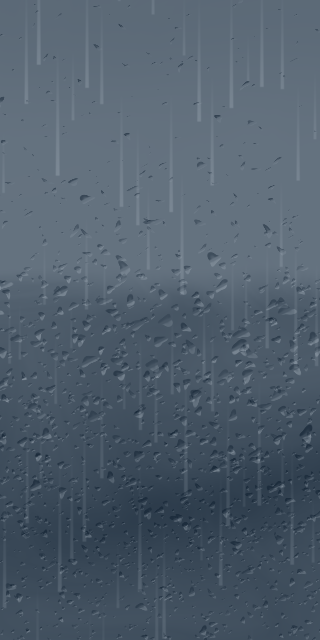
Give the GLSL for this texture, as a Shadertoy shader.

```glsl
// Rainy window: a pale sky over a dark misty bank, soft vertical rain streaks
// and irregular water drops. Everything adds up to one tone value, which is
// mapped to a slate ramp. Drops are cellular, mist is layered sines.
#define DARK_SLATE vec3(0.180, 0.240, 0.300)
#define PALE_SLATE vec3(0.440, 0.492, 0.542)
#define HORIZON 1.08        // height of the bank, canvas width = 1
#define MIST_AMOUNT 0.11
#define STREAK_COLUMNS 20.0
#define STREAK_PERIOD 0.66
#define STREAK_WIDTH 0.0062
#define STREAK_GLOW 0.36
#define COARSE_CELLS 21.0
#define FINE_CELLS 36.0
#define DROP_SHADOW 0.62
#define DROP_SHINE 0.58

vec3 hash3(vec2 p) {
    vec3 q = fract(p.xyx * vec3(0.1031, 0.1030, 0.0973));
    q += dot(q, q.yxz + 33.33);
    return fract((q.xxy + q.yzz) * q.zyx);
}

// Gaussian bump around a height
float bump(float y, float centre, float spread) {
    float d = (y - centre) / spread;
    return exp(-d * d);
}

// Layered, warped sines, roughly -1 to 1
float mist(vec2 p) {
    float sum = 0.0, weight = 0.5;
    for (int i = 0; i < 6; i++) {
        p = mat2(0.8, 0.6, -0.6, 0.8) * p * 1.7 + 1.3;
        p += 0.6 * sin(p.yx * 1.3);
        sum += weight * sin(p.x) * sin(p.y);
        weight *= 0.62;
    }
    return sum;
}

// Sky, bank and the darkest band low in the bank
float backdrop(vec2 uv) {
    float haze = mist(uv * vec2(2.6, 3.2));
    float sky = 0.82 - 0.13 * smoothstep(1.5, 2.0, uv.y) + 0.012 * haze;
    float bank = 0.25 + 0.16 * smoothstep(0.5, 0.95, uv.y);
    float slope = 0.40 + 0.20 * (uv.x - 0.5);
    bank -= (0.13 + 0.10 * uv.x) * bump(uv.y, slope, 0.13);
    bank += MIST_AMOUNT * haze;
    float edge = uv.y - HORIZON + 0.035 * haze;
    return mix(bank, sky, smoothstep(-0.07, 0.08, edge));
}

// Streaks fade in from above and end at a bright tip
float streaks(vec2 uv, float px) {
    float column = floor(uv.x * STREAK_COLUMNS);
    vec3 lane = hash3(vec2(column, 7.0));
    float y = uv.y / STREAK_PERIOD + lane.x * 3.0;
    vec3 drop = hash3(vec2(column, floor(y) + 40.0));
    float centre = (column + 0.2 + 0.6 * drop.x) / STREAK_COLUMNS;
    float along = fract(y) * STREAK_PERIOD - 0.2 * drop.z;
    float span = mix(0.14, 0.42, drop.y);
    float t = clamp(along / span, 0.0, 1.0);
    float halfWidth = STREAK_WIDTH * mix(1.0, 0.45, t) * mix(0.6, 1.0, drop.y);
    float core = 1.0 - smoothstep(halfWidth - px, halfWidth + px, abs(uv.x - centre));
    float tip = smoothstep(-px, px, along);
    return core * tip * pow(1.0 - t, 0.9) * mix(0.5, 1.0, drop.y);
}

// Drops in jittered cells: shadow at the upper left, shine at the lower right
float drops(vec2 uv, float cells, float px, float centre, float spread, float peak) {
    vec2 grid = uv * cells;
    float relief = 0.0;
    for (int j = -1; j <= 1; j++)
    for (int i = -1; i <= 1; i++) {
        vec2 cell = floor(grid) + vec2(i, j);
        vec3 place = hash3(cell + cells);
        vec3 form = hash3(cell + cells * 3.0 + 17.0);
        float height = cell.y / cells;
        if (place.z > 0.04 + peak * bump(height, centre, spread)) continue;

        // Tilted, bent blob; flatter and darker against the sky
        float inSky = smoothstep(0.95, 1.35, height);
        vec2 offset = grid - cell - place.xy;
        float angle = (form.x - 0.5) * 2.2;
        vec2 p = mat2(cos(angle), -sin(angle), sin(angle), cos(angle)) * offset;
        float size = mix(0.20, 0.50, form.y * form.y * form.y);
        p /= size * vec2(1.0, mix(0.55, 0.95, form.z) * mix(1.0, 0.55, inSky));
        p.y += 0.45 * (form.z - 0.4) * p.x * p.x;
        float turn = atan(p.y, p.x + 1e-5);
        float radius = length(p) * (1.0 + 0.22 * sin(2.0 * turn + 40.0 * form.z)
                                        + 0.20 * sin(3.0 * turn + 50.0 * form.x));
        float soft = min(0.7 * px * cells / size, 0.4);
        float body = 1.0 - smoothstep(1.0 - soft, 1.0 + soft, radius);

        // Clear middle between two sharp crescents
        float lean = dot(offset / size, vec2(0.45, -0.89));
        float rim = smoothstep(0.15, 0.75, radius);
        float shadow = smoothstep(-0.05, 0.28, -lean) * mix(0.62, 1.0, inSky);
        float shine = smoothstep(0.12, 0.42, lean) * mix(1.0, 0.2, inSky);
        float tint = 0.10 * (form.x - 0.6);
        relief += body * (tint + mix(0.5, 1.0, rim)
                * (DROP_SHINE * shine - DROP_SHADOW * shadow) * mix(0.5, 1.1, form.z));
    }
    return relief;
}

void mainImage(out vec4 fragColor, in vec2 fragCoord) {
    vec2 uv = fragCoord / iResolution.x;
    float px = 1.0 / iResolution.x;
    float tone = backdrop(uv);
    tone += STREAK_GLOW * streaks(uv, px);
    tone += drops(uv, COARSE_CELLS, px, 0.95, 0.36, 0.72);
    tone += 0.85 * drops(uv, FINE_CELLS, px, 0.60, 0.58, 0.42);
    tone += 0.75 * drops(uv, FINE_CELLS * 1.4, px, 0.25, 0.40, 0.30);
    fragColor = vec4(mix(DARK_SLATE, PALE_SLATE, clamp(tone, -0.25, 1.2)), 1.0);
}
```
